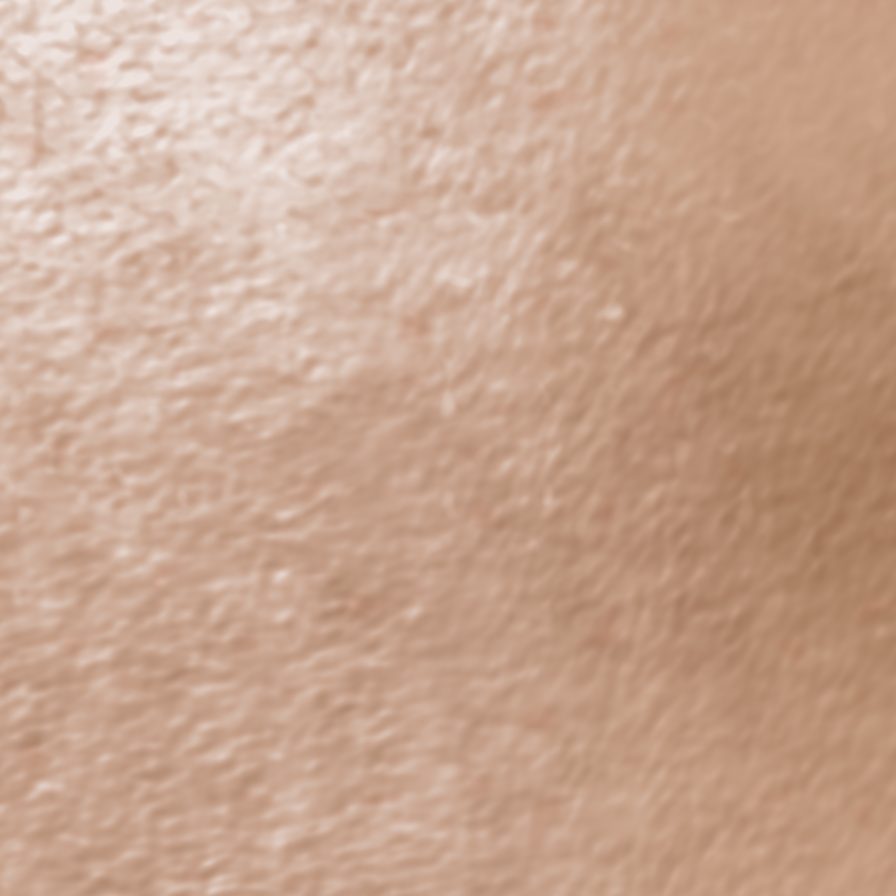
This texture is drawn by a WebGL 2 fragment shader. Its source:

```glsl
#version 300 es
precision highp float;
// Close-up of soft, finely creased skin with a pale sheen and a shaded side.

#define GRAIN 56.0          // relief cells across the canvas
#define STRETCH 1.55        // length of a grain relative to its width
#define TILT_LEFT 0.27      // grain direction on the left, radians
#define TILT_RIGHT 0.95     // grain direction on the right, radians
#define LIGHT_STEP 0.0042   // half distance between relief samples
#define CONTRAST 0.2        // strength of the relief
#define MOTTLE 0.2          // strength of the uneven patches
#define SHEEN 0.41          // brightness of the upper left glow
#define SHADE 0.36          // depth of the right-hand shadow
#define DARK_SKIN vec3(0.625, 0.46, 0.36)
#define MID_SKIN vec3(0.783, 0.637, 0.55)
#define PALE_SKIN vec3(0.915, 0.86, 0.835)

uniform vec2 u_resolution;
out vec4 fragColor;

// Random unit vector for a lattice point
vec2 latticeGradient(ivec2 cell) {
    uvec2 k = uvec2(cell + 4096);
    uint h = k.x * 1597334677u ^ k.y * 3812015801u;
    h = (h ^ (h >> 15)) * 2246822519u;
    h ^= h >> 13;
    float angle = float(h & 65535u) * 6.2831853 / 65536.0;
    return vec2(cos(angle), sin(angle));
}

float gradientNoise(vec2 p) {
    vec2 base = floor(p), f = p - base;
    ivec2 c = ivec2(base);
    vec2 u = f * f * f * (f * (f * 6.0 - 15.0) + 10.0);
    vec2 e = vec2(0.0, 1.0);
    float a = dot(latticeGradient(c), f);
    float b = dot(latticeGradient(c + ivec2(1, 0)), f - e.yx);
    float d = dot(latticeGradient(c + ivec2(0, 1)), f - e.xy);
    float g = dot(latticeGradient(c + ivec2(1, 1)), f - e.yy);
    return mix(mix(a, b, u.x), mix(d, g, u.x), u.y);
}

// Coordinates along and across a direction
vec2 alongAxis(vec2 p, float angle) {
    vec2 axis = vec2(cos(angle), sin(angle));
    return vec2(dot(p, axis), dot(p, vec2(-axis.y, axis.x)));
}

// Elongated bumps running along the given direction
float grainHeight(vec2 p, float angle) {
    vec2 q = alongAxis(p, angle) * GRAIN / vec2(STRETCH, 1.0);
    return gradientNoise(q) + 0.3 * gradientNoise(q * 1.63 + 17.3);
}

float skinHeight(vec2 p, float rightness) {
    float grains = mix(grainHeight(p, TILT_LEFT),
                       grainHeight(p + 3.1, TILT_RIGHT), rightness);
    return 1.1 * grains + 0.5 * gradientNoise(p * GRAIN * 0.85 + 9.4);
}

// Soft elliptical falloff
float glowAt(vec2 p, vec2 centre, vec2 radius) {
    vec2 d = (p - centre) / radius;
    return exp(-dot(d, d));
}

void main() {
    vec2 p = gl_FragCoord.xy / u_resolution;
    vec2 bent = p + 0.006 * vec2(gradientNoise(p * 9.0), gradientNoise(p * 9.0 + 41.7));

    // Broad light and shadow
    float sheen = glowAt(p, vec2(0.03, 1.02), vec2(0.52, 0.42));
    float shadow = glowAt(p, vec2(1.06, 0.47), vec2(0.44, 0.28));
    float tone = 0.515 + SHEEN * sheen - SHADE * shadow;
    tone += 0.1 * glowAt(p, vec2(0.42, 0.78), vec2(0.25, 0.2));
    tone -= 0.06 * smoothstep(0.45, 0.85, p.x);

    // Raking light over the relief, calmer towards the right and top right
    float rightness = smoothstep(0.25, 0.7, p.x + 0.3 * (p.y - 0.5));
    vec2 lightStep = LIGHT_STEP * vec2(-0.6, 0.8);
    float slope = skinHeight(bent - lightStep, rightness)
                - skinHeight(bent + lightStep, rightness);
    float calm = smoothstep(0.62, 0.9, p.y) * smoothstep(0.5, 0.78, p.x);
    float strength = mix(1.0, 0.55, smoothstep(0.5, 0.95, p.x)) * (1.0 - 0.5 * calm);
    float patchy = 1.0 + 0.7 * gradientNoise(p * 11.0 + 3.0);
    tone += CONTRAST * strength * patchy * (slope + 0.4 * slope * max(slope, 0.0) - 0.05);

    // Uneven patches at several sizes, drawn out along the grain
    vec2 drift = alongAxis(bent, mix(TILT_LEFT, 0.5, calm));
    float mottle = 0.6 * gradientNoise(p * 4.0 + 8.0)
                 + 0.8 * gradientNoise(drift * vec2(8.0, 14.0) + 2.7)
                 + 0.9 * gradientNoise(drift * vec2(19.0, 31.0) + 33.0);
    tone += MOTTLE * strength * mottle;

    // Soft pits in the sheen
    float pits = smoothstep(-0.05, 0.6, gradientNoise(p * vec2(46.0, 54.0) + 5.5));
    tone -= 0.3 * (pits - 0.15) * sheen;

    // Short shallow creases on the left
    vec2 fold = alongAxis(bent, TILT_LEFT) * vec2(5.0, 17.0);
    float crease = 1.0 - smoothstep(0.0, 0.13, abs(gradientNoise(fold)));
    crease *= smoothstep(-0.1, 0.3, gradientNoise(p * 10.0 + 71.0));
    tone -= 0.1 * crease * (1.0 - rightness) * (1.0 - smoothstep(0.5, 0.72, p.y));

    // Scattered moist glints and ruddy spots
    float glint = smoothstep(0.3, 0.6, gradientNoise(p * 27.0 + 61.0));
    tone += 0.24 * glint * strength * smoothstep(0.15, 0.5, p.y);
    float ruddy = smoothstep(0.28, 0.6, gradientNoise(p * vec2(14.0, 23.0) + 29.0));
    tone -= 0.13 * ruddy * strength;

    // Skin colour from tone, warmer on the right
    tone = clamp(tone, 0.0, 1.06);
    vec3 color = tone < 0.5 ? mix(DARK_SKIN, MID_SKIN, tone * 2.0)
                            : mix(MID_SKIN, PALE_SKIN, tone * 2.0 - 1.0);
    color += vec3(0.012, -0.008, -0.008) * ruddy;
    color += vec3(0.006, 0.0, -0.018) * smoothstep(0.5, 0.95, p.x);
    fragColor = vec4(color, 1.0);
}
```
